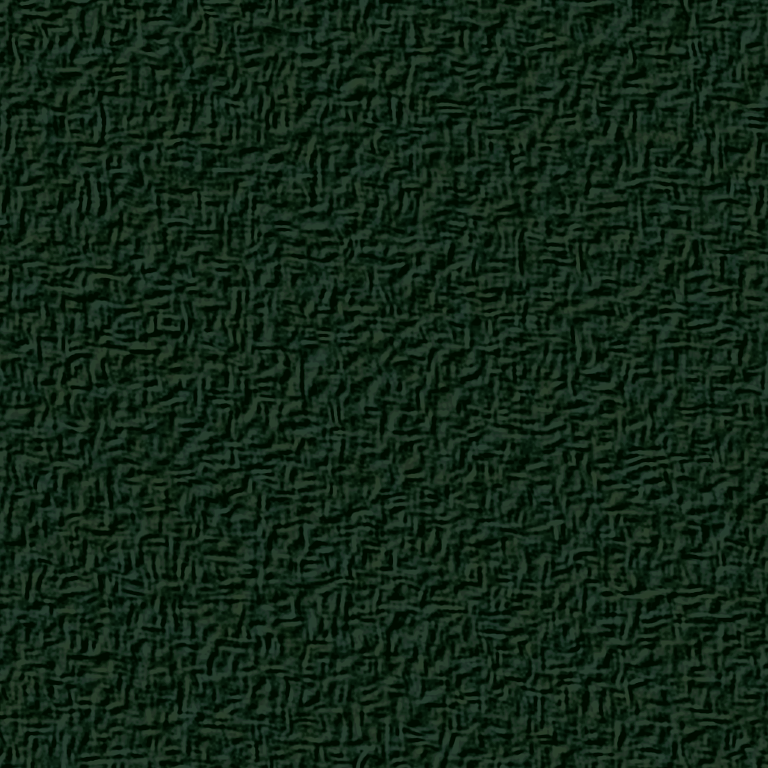
This texture is drawn by a WebGL 1 fragment shader. Its source:

```glsl
precision highp float;
// Dark green embossed cloth: short crossing threads form a height field,
// which is lit from the upper left by differencing two nearby heights.
// The slope is then spread evenly over a ramp from black-green to grey-green.
uniform vec2 u_resolution;

float hash(vec2 p) {
  return fract(sin(dot(p, vec2(127.1, 311.7))) * 43758.5453);
}

float noise(vec2 p) {
  vec2 cell = floor(p);
  vec2 f = fract(p);
  f = f * f * (3.0 - 2.0 * f);
  float low = mix(hash(cell), hash(cell + vec2(1.0, 0.0)), f.x);
  float high = mix(hash(cell + vec2(0.0, 1.0)), hash(cell + 1.0), f.x);
  return mix(low, high, f.y);
}

// Height of the cloth: patches of horizontal and vertical threads
float clothHeight(vec2 p) {
  // Bend the threads so that their rows do not line up
  vec2 bend = vec2(noise(p * 38.0 + 11.0), noise(p * 38.0 + 57.0)) - 0.5;
  vec2 q = p + bend * 0.012;
  float across = noise(q * vec2(52.0, 190.0) + 23.0);
  float upright = noise(q * vec2(190.0, 52.0) + 71.0);
  float direction = smoothstep(0.3, 0.7, noise(p * 62.0 + 5.0));
  float threads = mix(across, upright, mix(0.15, 0.85, direction));
  float lumps = noise(p * 70.0 + 37.0);
  float fibres = noise(p * 260.0 + 91.0);
  return threads + 0.5 * lumps + 0.3 * fibres;
}

// Colour ramp, with steps placed by the area each shade covers
vec3 clothColor(float tone) {
  vec3 color = vec3(0.00, 0.045, 0.00);
  color = mix(color, vec3(0.02, 0.10, 0.04), smoothstep(0.08, 0.26, tone));
  color = mix(color, vec3(0.05, 0.14, 0.07), smoothstep(0.26, 0.46, tone));
  color = mix(color, vec3(0.09, 0.19, 0.12), smoothstep(0.46, 0.65, tone));
  color = mix(color, vec3(0.13, 0.20, 0.15), smoothstep(0.65, 0.80, tone));
  return mix(color, vec3(0.16, 0.25, 0.18), smoothstep(0.80, 0.94, tone));
}

void main() {
  vec2 p = gl_FragCoord.xy / min(u_resolution.x, u_resolution.y);

  // Emboss: slopes that face the upper left are bright
  vec2 toShade = vec2(0.0023, -0.0023);
  float slope = clothHeight(p + toShade) - clothHeight(p - toShade);
  float tone = 1.0 / (1.0 + exp(-7.4 * slope));
  vec3 color = clothColor(tone);

  // Faint drift between leaf green and blue green
  float drift = noise(p * 45.0 + 133.0) - 0.5;
  color += vec3(0.02, 0.0, -0.035) * drift * tone;

  gl_FragColor = vec4(clamp(color, 0.0, 1.0), 1.0);
}
```
